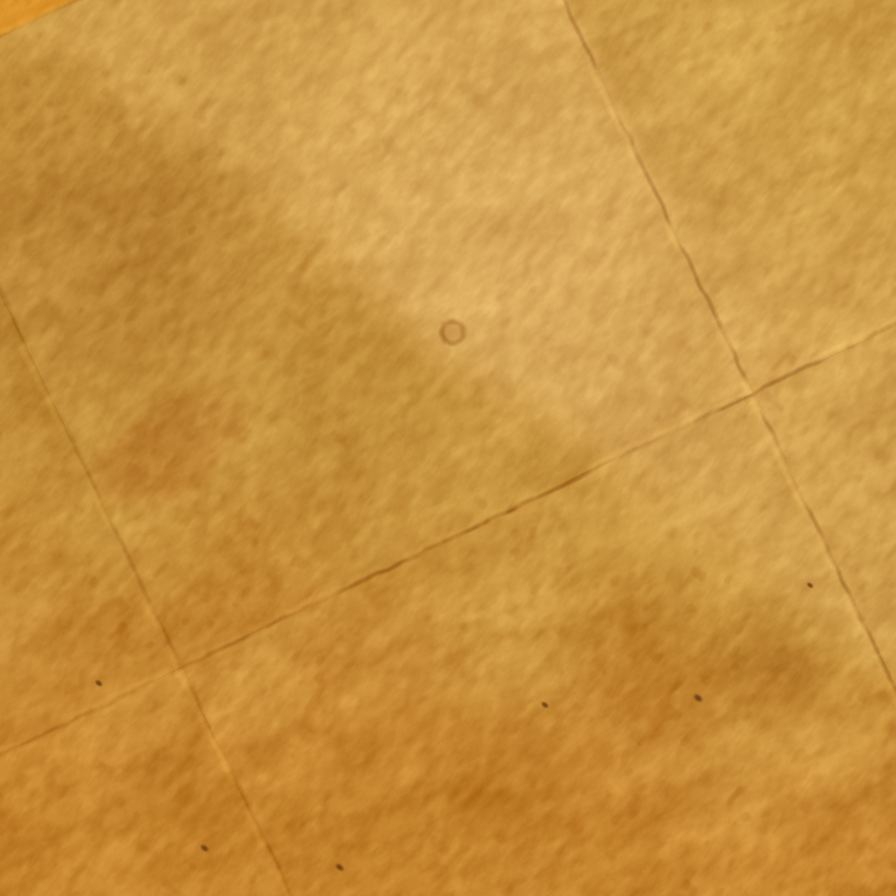
A WebGL 1 fragment shader for this texture:

```glsl
precision highp float;
// Worn amber floor of large tilted square tiles, crossed by a soft diagonal shadow.
uniform vec2 u_resolution;

float hash(vec2 p) {
  p = fract(p * vec2(0.1031, 0.1137));
  p += dot(p, p.yx + 33.33);
  return fract((p.x + p.y) * p.x * 19.19);
}

float noise(vec2 p) {
  vec2 i = floor(p), f = fract(p);
  f = f * f * (3.0 - 2.0 * f);
  return mix(mix(hash(i), hash(i + vec2(1.0, 0.0)), f.x),
             mix(hash(i + vec2(0.0, 1.0)), hash(i + vec2(1.0, 1.0)), f.x), f.y);
}

float fbm(vec2 p) {
  float sum = 0.0, amp = 0.5;
  for (int i = 0; i < 5; i++) {
    sum += amp * noise(p);
    p = mat2(1.6, 1.2, -1.2, 1.6) * p + 17.3;
    amp *= 0.5;
  }
  return sum;
}

// Soft elliptical spot, 1 at its centre.
float spot(vec2 p, vec2 radius) {
  p /= radius;
  return exp(-dot(p, p));
}

// Dark fleck scattered in some cells of a jittered grid.
float flecks(vec2 p) {
  vec2 g = p * 7.0, cell = floor(g);
  vec2 jitter = vec2(hash(cell + 61.0), hash(cell + 87.0));
  vec2 d = (g - cell - 0.2 - 0.6 * jitter) / 7.0;
  d = mat2(0.8, 0.6, -0.6, 0.8) * d;
  float size = 0.003 + 0.002 * hash(cell + 29.0);
  float shape = 1.0 - smoothstep(0.2, 1.3, length(d / vec2(1.4, 0.9)) / size);
  return shape * step(0.72, hash(cell + 113.0));
}

void main() {
  vec2 p = gl_FragCoord.xy / u_resolution;
  float pixel = 1.0 / u_resolution.y;

  // Tile frame: rotated grid with a corner on the right
  vec2 local = mat2(0.901, -0.434, 0.434, 0.901) * (p - vec2(0.840, 0.561));
  vec2 grid = local / vec2(0.707, 0.722);
  vec2 tile = floor(grid);
  float grain = fbm(local * vec2(9.0, 24.0) + tile * 13.0) - 0.48;
  float mottle = fbm(p * 7.0 + tile * 5.0) - 0.48;
  vec2 slanted = mat2(0.75, 0.66, -0.66, 0.75) * p;
  float fine = fbm(slanted * vec2(105.0, 55.0)) - 0.48;
  float pits = smoothstep(0.70, 0.95, noise(slanted * vec2(85.0, 60.0) + 40.0));

  // Warm floor, more orange toward the bottom
  vec3 color = mix(vec3(0.770, 0.510, 0.175), vec3(0.775, 0.575, 0.245),
                   smoothstep(0.05, 0.60, p.y + 0.12 * p.x + 0.25 * mottle));

  // Light above the wavering diagonal shadow edge
  float wander = fbm(p * 6.0 + 3.0) - 0.48;
  float edge = (p.y + 0.75 * p.x - 0.995) / 1.25 + 0.08 * wander;
  float light = smoothstep(-0.035, 0.045, edge);
  color = mix(color, vec3(0.815, 0.628, 0.310), light * 0.88);
  color += vec3(0.05, 0.055, 0.07) * light * spot(p - vec2(0.60, 0.70), vec2(0.25, 0.26));
  color -= vec3(0.03, 0.03, 0.04) * smoothstep(0.0, 0.02, grid.x) * smoothstep(0.55, 0.9, p.y);

  // Dim upper left, brown stains and a brighter corner tile
  vec2 warp = 0.07 * vec2(mottle, grain);
  color -= vec3(0.07, 0.085, 0.06) * (1.0 - light) * spot(p - vec2(0.12, 0.75) + warp, vec2(0.24, 0.17));
  vec2 stain = mat2(0.84, -0.54, 0.54, 0.84) * (p - vec2(0.20, 0.51) + warp);
  color -= vec3(0.05, 0.08, 0.06) * (1.0 - smoothstep(0.6, 1.1, length(stain / vec2(0.11, 0.06))));
  color -= vec3(0.05, 0.06, 0.04) * spot(p - vec2(0.88, 0.24) + warp, vec2(0.06, 0.035));
  color = mix(color, vec3(0.86, 0.56, 0.13), 0.8 * smoothstep(0.995, 1.01, grid.y) * step(tile.x, -1.0));

  // Tile tone, streaks, slanted grain and shallow pits
  color += 0.02 * (hash(tile + 41.0) - 0.5);
  float streaks = mix(0.19, 0.11, smoothstep(-0.02, 0.02, grid.y));
  color += vec3(0.75, 0.88, 0.75) * (streaks * grain + 0.11 * mottle + 0.17 * fine);
  color -= vec3(0.03, 0.04, 0.03) * pits * smoothstep(0.35, 0.65, noise(p * 9.0 + 20.0));

  // Soft faint seams, broken by wear, with a pale lip in the gaps
  vec2 seam = (grid - floor(grid + 0.5)) * vec2(0.707, 0.722);
  seam += 0.003 * (vec2(noise(local * 60.0), noise(local * 60.0 + 31.0)) - 0.5);
  vec2 wear = vec2(fbm(vec2(local.y * 26.0, tile.y + 4.0)), fbm(vec2(local.x * 26.0, 9.0)));
  wear = smoothstep(0.28, 0.66, wear);
  vec2 line = 1.0 - smoothstep(vec2(0.0), vec2(0.0034 + pixel), abs(seam));
  vec2 lip = 1.0 - smoothstep(vec2(0.0), vec2(0.005 + pixel), abs(seam + vec2(0.005, -0.005)));
  line *= 0.12 + 0.88 * wear;
  lip *= 1.0 - wear;
  line.x *= mix(0.45, 0.85, smoothstep(0.3, 0.6, p.x));
  line.y *= mix(0.5, 1.0, smoothstep(0.15, 0.40, p.x));
  color += vec3(0.045, 0.045, 0.03) * max(lip.x, lip.y);
  color -= vec3(0.14, 0.155, 0.11) * max(line.x, line.y);

  // Small round dent with an uneven rim, and dark flecks low on the floor
  vec2 dent = p - vec2(0.505, 0.629);
  float radius = length(dent) + 0.002 * (noise(dent * 160.0 + 50.0) - 0.5);
  float ring = 1.0 - smoothstep(0.0, 0.0045 + pixel, abs(radius - 0.0125));
  color -= vec3(0.13, 0.16, 0.12) * ring * (0.55 + 0.45 * noise(dent * 130.0 + 7.0));
  color -= vec3(0.05, 0.06, 0.05) * (1.0 - smoothstep(0.009, 0.015, radius));
  color = mix(color, vec3(0.36, 0.19, 0.05), 0.75 * flecks(p) * (1.0 - smoothstep(0.40, 0.46, p.y)));

  gl_FragColor = vec4(clamp(color, 0.0, 1.0), 1.0);
}
```
